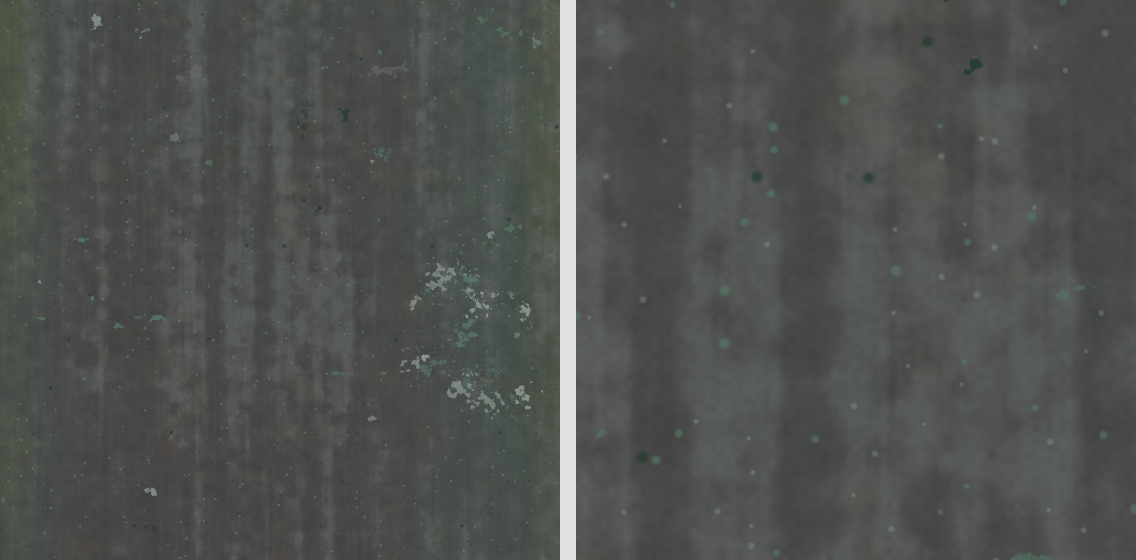
Left: the whole. Right: its middle third, enlarged.
Write a Shadertoy shader that draws this texture.

```glsl
// Weathered dark metal sheet: grey paint with green-tinted edges, vertical
// wear streaks and fine mottling, all from layered value noise. Chipped paint
// is scattered over it as noise-eroded ellipses, with one dense cluster.

const vec3 GREY = vec3(0.285, 0.282, 0.282);
const vec3 GREEN_GREY = vec3(0.288, 0.322, 0.300);
const vec3 PALE_GREY = vec3(0.340, 0.355, 0.348);
const vec3 MOSS = vec3(0.308, 0.338, 0.272);
const vec3 RUST = vec3(0.34, 0.31, 0.26);
const vec3 VERDIGRIS = vec3(0.34, 0.52, 0.42);
const vec3 TEAL = vec3(0.38, 0.53, 0.51);
const vec3 CHALK = vec3(0.58, 0.63, 0.60);
const vec3 DEEP_GREEN = vec3(0.13, 0.23, 0.18);

float hash(vec2 p) {
    return fract(sin(dot(p, vec2(127.1, 311.7))) * 43758.5453);
}

vec2 hash2(vec2 p) {
    return vec2(hash(p), hash(p + 37.3));
}

float noise(vec2 p) {
    vec2 i = floor(p), f = fract(p);
    f = f * f * (3.0 - 2.0 * f);
    float low = mix(hash(i), hash(i + vec2(1, 0)), f.x);
    float high = mix(hash(i + vec2(0, 1)), hash(i + vec2(1, 1)), f.x);
    return mix(low, high, f.y);
}

float fbm(vec2 p) {
    float sum = 0.0, weight = 0.5;
    for (int i = 0; i < 4; i++) {
        sum += weight * noise(p);
        p = mat2(1.6, 1.2, -1.2, 1.6) * p + 17.0;
        weight *= 0.5;
    }
    return sum / 0.9375;
}

// Ellipse eaten away by noise; coverage is the share left near its middle.
float chip(vec2 p, vec2 center, vec2 size, float grain, float coverage) {
    float inside = 1.0 - length((p - center) / size);
    if (inside <= 0.0) return 0.0;
    float threshold = mix(0.75, 0.68 - 0.4 * coverage, inside);
    float eroded = fbm(p * grain + center * 91.0) - threshold;
    return smoothstep(0.0, 0.12, eroded) * smoothstep(0.0, 0.2, inside);
}

// Many chips at random places within center +- spread.
float chips(vec2 p, int count, float seed, vec2 center, vec2 spread, vec2 size, float coverage) {
    float mask = 0.0;
    for (int i = 0; i < count; i++) {
        vec2 id = vec2(float(i), seed);
        vec2 place = center + spread * (2.0 * hash2(id) - 1.0);
        float scale = mix(0.4, 1.4, pow(hash(id + 5.7), 2.0));
        float strength = mix(0.5, 1.0, hash(id + 9.1));
        mask = max(mask, strength * chip(p, place, size * scale, 110.0, coverage));
    }
    return mask;
}

// Tiny round specks, at most one per grid cell.
float specks(vec2 p, float cells, float share, float seed) {
    vec2 id = floor(p * cells) + seed;
    vec2 offset = fract(p * cells) - mix(vec2(0.3), vec2(0.7), hash2(id));
    float radius = mix(0.1, 0.24, hash(id + 3.3));
    float dotMask = 1.0 - smoothstep(radius * 0.4, radius * 1.3, length(offset));
    return dotMask * step(hash(id + 8.8), share);
}

vec3 paintedMetal(vec2 p) {
    float cloud = fbm(p * 4.0) - 0.5;
    float mottle = fbm(p * 48.0) - 0.5;
    float streak = fbm(vec2(p.x * 34.0, p.y * 2.2)) - 0.5;
    float hairline = noise(vec2(p.x * 190.0, p.y * 9.0)) - 0.5;
    float grain = noise(p * 260.0) - 0.5;

    float sides = smoothstep(0.2, 0.0, p.x) + smoothstep(0.55, 0.95, p.x);
    float top = 0.25 * smoothstep(0.5, 1.0, p.y);
    vec3 color = mix(GREY, GREEN_GREY, clamp(sides + top + 1.2 * cloud, 0.0, 1.0));
    float rim = smoothstep(0.12, 0.0, p.x) + smoothstep(0.9, 1.0, p.x);
    rim *= mix(0.45, 1.0, smoothstep(0.5, 0.65, p.y));
    color = mix(color, MOSS, clamp(rim + cloud + 0.8 * mottle, 0.0, 1.0) * min(1.0, 3.0 * rim));
    float worn = smoothstep(0.0, 0.35, streak + 0.5 * cloud + 0.5 * mottle);
    color = mix(color, PALE_GREY, 0.75 * worn);
    color = mix(color, RUST, 0.35 * smoothstep(0.62, 0.8, fbm(p * 22.0 + 40.0)));
    return color * (1.0 + 0.16 * mottle + 0.12 * streak + 0.05 * hairline + 0.07 * grain);
}

void mainImage(out vec4 fragColor, in vec2 fragCoord) {
    vec2 p = fragCoord / iResolution.xy;
    vec3 color = paintedMetal(p);

    // Soft horizontal scuffs
    float scuff = chip(p, vec2(0.35, 0.873), vec2(0.06, 0.025), 60.0, 1.0);
    scuff = max(scuff, chip(p, vec2(0.69, 0.873), vec2(0.06, 0.025), 60.0, 1.0));
    color = mix(color, vec3(0.43), 0.5 * scuff);

    // Scattered chips: green smears, dark gouges, chalky flakes
    vec2 middle = vec2(0.5);
    color = mix(color, VERDIGRIS, 0.7 * chips(p, 34, 2.0, vec2(0.5, 0.65), vec2(0.5, 0.33), vec2(0.034, 0.013), 0.7));
    color = mix(color, DEEP_GREEN, 0.9 * chips(p, 5, 11.0, vec2(0.58, 0.72), vec2(0.05, 0.12), vec2(0.014, 0.024), 1.0));
    color = mix(color, CHALK, 0.75 * chips(p, 16, 5.0, middle, vec2(0.48), vec2(0.018, 0.016), 0.85));

    // Dense cluster of flaked paint on the right
    vec2 cluster = vec2(0.84, 0.39);
    color = mix(color, TEAL, 0.6 * chips(p, 9, 21.0, cluster, vec2(0.08, 0.13), vec2(0.05, 0.045), 0.6));
    color = mix(color, CHALK, 0.85 * chips(p, 14, 27.0, cluster, vec2(0.13, 0.12), vec2(0.045, 0.04), 0.65));

    // Fine specks
    color = mix(color, VERDIGRIS, 0.5 * specks(p, 70.0, 0.03, 4.0));
    color = mix(color, CHALK, 0.35 * specks(p, 95.0, 0.04, 60.0));
    color = mix(color, DEEP_GREEN, 0.7 * specks(p, 60.0, 0.012, 130.0));
    fragColor = vec4(color, 1.0);
}
```
